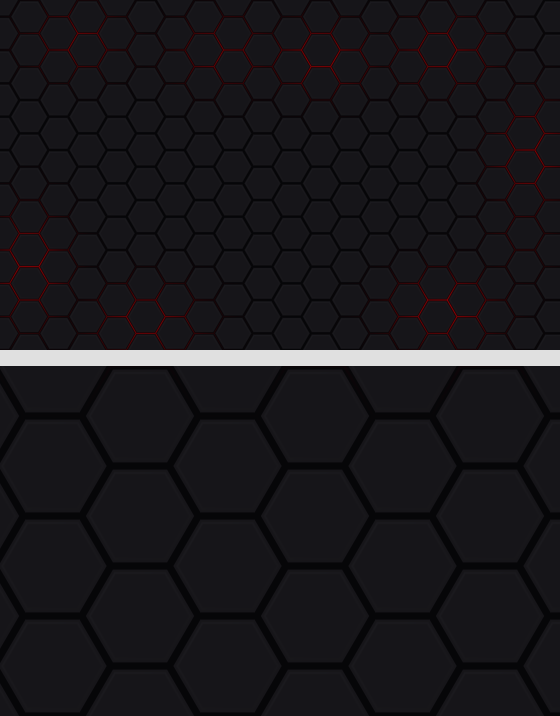
Top, the full canvas; bottom, a detail of the centre.
This pattern is drawn by a Shadertoy shader. Its source:

```glsl
// Dark flat-topped hexagon tiles, about 19 columns by 10.5 rows, with black grooves.
// A folded hexagon distance gives grooves and bevels; soft red glows, set in a
// loop around the border, light up the grooves nearby.

float hash(float n) {
    n = fract(n * 0.1031);
    n *= n + 33.33;
    return fract(n * (n + n));
}

// Offset from the nearest tile centre; tiles are one unit tall.
vec2 hexOffset(vec2 p) {
    vec2 period = vec2(sqrt(3.0), 1.0);
    vec2 a = mod(p + vec2(0.0, 0.5), period) - 0.5 * period;
    vec2 b = mod(p + vec2(0.5 * period.x, 0.0), period) - 0.5 * period;
    return dot(a, a) < dot(b, b) ? a : b;
}

// Distance from the shared edge, zero on the edge and 0.5 at the centre.
float edgeDistance(vec2 q) {
    q = abs(q);
    return 0.5 - max(q.y, dot(q, vec2(0.8660, 0.5)));
}

// Soft spots spaced by angle on a wavy frame, in units of canvas height.
float borderGlow(vec2 centred, float aspect) {
    float glow = 0.0;
    for (int i = 0; i < 12; i++) {
        if (i == 4 || i == 8 || i == 9) continue; // unlit stretches
        float n = float(i);
        float sway = i > 4 ? 6.0 * cos((n - 5.0) * 1.2566) : 0.0;
        float angle = radians(130.0 - 25.5 * n + sway);
        vec2 dir = vec2(cos(angle), sin(angle));
        vec2 frame = dir / max(abs(dir.x), abs(dir.y));
        vec2 spot = frame * vec2(0.435 * aspect, frame.y < 0.0 ? 0.42 : 0.385);
        spot *= 0.95 + 0.08 * cos((n - 5.0) * 1.0472);

        // Stretch each spot along its side of the frame
        vec2 radius = vec2(0.095 + 0.03 * hash(n + 21.0));
        radius *= 1.0 + 0.45 * step(0.99, abs(frame.yx));
        vec2 d = (centred - spot) / radius;
        float strength = i == 6 ? 0.35 : 0.7 + 0.3 * hash(n + 43.0);
        glow = max(glow, strength * exp(-dot(d, d)));
    }
    return glow;
}

void mainImage(out vec4 fragColor, in vec2 fragCoord) {
    vec2 uv = fragCoord / iResolution.y;
    float aspect = iResolution.x / iResolution.y;
    float pixel = 10.5 / iResolution.y;

    vec2 q = hexOffset(uv * vec2(12.0 * 0.8660, 10.5));
    float edge = edgeDistance(q);

    // Flat tile face with a fine bevel, lit from the upper left
    float light = dot(normalize(q + 1e-5), vec2(-0.5, 0.8660));
    vec3 face = vec3(0.088, 0.084, 0.098);
    float rim = 1.0 - smoothstep(0.0, 0.012 + 0.6 * pixel, abs(edge - 0.07));
    face += rim * (0.010 + 0.008 * light) * vec3(0.9, 0.95, 1.1);

    // Soft-sided groove between tiles
    float groove = 1.0 - smoothstep(0.036 - 0.7 * pixel, 0.036 + 0.7 * pixel, edge);
    vec3 color = mix(face, vec3(0.024, 0.022, 0.032), groove);

    // Red light: a fine core and a dim spill inside the groove
    float glow = borderGlow(uv - 0.5 * vec2(aspect, 1.0), aspect);
    float core = 1.0 - smoothstep(0.014 - 0.7 * pixel, 0.014 + 0.7 * pixel, edge);
    color = mix(color, vec3(0.50, 0.0, 0.01), core * glow);
    color += vec3(0.10, 0.0, 0.0) * glow * exp(-edge * edge / 0.0014);

    fragColor = vec4(color, 1.0);
}
```
